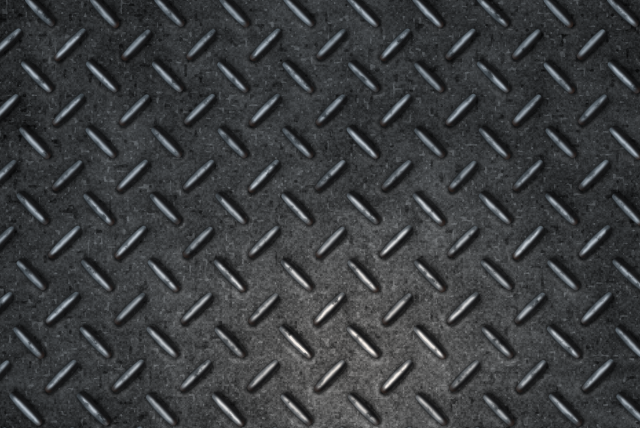
This texture is drawn by a Shadertoy shader. Its source:

```glsl
float hash(vec2 p) {
    vec3 q = fract(p.xyx * vec3(0.1031, 0.1030, 0.0973));
    q += dot(q, q.yzx + 33.33);
    return fract((q.x + q.y) * q.z);
}

float noise(vec2 p) {
    vec2 cell = floor(p), f = fract(p);
    f = f * f * (3.0 - 2.0 * f);
    return mix(mix(hash(cell), hash(cell + vec2(1, 0)), f.x),
               mix(hash(cell + vec2(0, 1)), hash(cell + vec2(1, 1)), f.x), f.y);
}

float fbm(vec2 p) {
    float sum = 0.0, amp = 0.5;
    for (int i = 0; i < 4; i++) {
        sum += amp * noise(p);
        p = mat2(1.6, 1.2, -1.2, 1.6) * p + 17.3;
        amp *= 0.5;
    }
    return sum;
}

float bell(float x, float width) {
    return exp(-x * x / (width * width));
}

// Soft pool of light, brightest near the lower centre
float lightPool(vec2 p) {
    return bell(length((p - vec2(0.82, 0.17)) / vec2(1.0, 0.8)), 0.43);
}

// Worn flat steel: broad stains, rolled streaks, grain and pits
vec3 plateColor(vec2 p, float pool) {
    float stains = fbm(p * 7.0) - 0.47;
    float streaks = fbm(p * vec2(9.0, 45.0) + 4.0 * stains) - 0.47;
    float grain = noise(p * 170.0) + noise(p * 310.0 + 9.0) - 1.0;
    float specks = smoothstep(0.76, 0.98, noise(p * 130.0 + 40.0));
    float pits = smoothstep(0.74, 0.95, noise(p * 85.0 + 70.0));
    float edge = length((p - vec2(0.75, 0.45)) / vec2(0.95, 0.85));
    float value = 0.222 + 0.14 * pool - 0.07 * smoothstep(0.5, 1.1, edge);
    value += 0.13 * stains + 0.10 * streaks;
    value += (0.07 + 0.07 * pool) * grain + 0.12 * specks - 0.08 * pits;
    vec3 tint = mix(vec3(0.96, 1.01, 1.05), vec3(1.01, 1.0, 0.99), pool);
    return max(value, 0.04) * tint;
}

// Rounded bar with a slightly narrower waist towards its tips
float barDistance(float along, float across, float halfLength, float radius) {
    return length(vec2(across, max(abs(along) - halfLength, 0.0))) - radius;
}

// Raises one family of bars, one per unit cell; slant is the sign of the lean
vec3 addBars(vec3 color, vec2 q, float slant, vec2 p, float pool, float aa) {
    vec2 id = round(q);
    float seed = hash(id + 31.0 * slant + 60.0);
    float seed2 = hash(id * 1.7 + 13.0 * slant + 90.0);
    vec2 local = q - id + 0.02 * (vec2(seed, seed2) - 0.5);
    vec2 axis = normalize(vec2(slant, 1.02 + 0.1 * (seed2 - 0.5)));
    vec2 side = vec2(axis.y, -axis.x);
    float along = dot(local, axis), across = dot(local, side);
    float halfLength = 0.262 + 0.025 * (seed - 0.5);
    float reach = along / halfLength;
    float radius = 0.077 * (1.0 - 0.22 * reach * reach);
    float wear = fbm(p * 55.0 + seed * 20.0);
    float d = barDistance(along, across, halfLength, radius) + 0.016 * (wear - 0.47);

    // Contact shadow to the right, worn sheen below the lower flank
    float shadowD = barDistance(along + 0.015, across - 0.03, halfLength, radius);
    float sheen = bell(d - 0.075, 0.04) * smoothstep(0.1, -0.25, local.y);
    color *= 1.0 - 0.62 * exp(-max(shadowD, 0.0) / 0.04);
    color += (0.05 + 0.10 * pool) * sheen * (0.4 + wear);

    // Steel body: cool lit flank, dark far flank
    float t = across / max(radius, 0.02);
    vec3 coolSteel = mix(vec3(0.31, 0.35, 0.38), vec3(0.37, 0.38, 0.39), pool);
    vec3 darkSteel = vec3(0.085, 0.085, 0.09);
    vec3 body = mix(coolSteel, darkSteel, smoothstep(-0.35, 0.75, t));
    body *= mix(0.5, 1.0, smoothstep(-1.05, -0.6, t)) * (0.65 + 0.75 * wear);

    // Rusty lower tip
    vec3 rust = vec3(0.17, 0.12, 0.10);
    body = mix(body, rust, smoothstep(-0.8, -1.2, reach) * (0.4 + 0.5 * seed2));

    // Polished ridge, broken up by scuffs
    float ridge = bell(t + 0.08 + 0.35 * (wear - 0.47), 0.36);
    ridge *= 1.0 - smoothstep(0.72, 1.18, abs(reach + 0.12 * (seed - 0.5)));
    ridge *= mix(0.6, 1.0, seed) * smoothstep(0.12, 0.5, wear);
    vec3 polish = mix(vec3(0.72, 0.76, 0.80), vec3(0.97, 0.94, 0.91), pool);
    body = mix(body, polish, clamp(ridge * (0.92 + 0.25 * pool), 0.0, 1.0));

    return mix(color, body, smoothstep(aa, -aa, d));
}

void mainImage(out vec4 fragColor, in vec2 fragCoord) {
    vec2 p = fragCoord / iResolution.y;
    p.x *= 1.5 * iResolution.y / iResolution.x;

    // Lattice with a mild perspective: pitch shrinks towards the top
    float pitchBottom = 0.1582, pitchTop = 0.1517;
    vec2 q = vec2((p.x - 0.8516) / mix(pitchBottom, pitchTop, p.y),
                  p.y / mix(pitchBottom, pitchTop, 0.5 * p.y) - 0.272);
    float aa = 1.0 / (iResolution.y * pitchTop);

    float pool = lightPool(p);
    vec3 color = plateColor(p, pool);
    color = addBars(color, q, -1.0, p, pool, aa);
    color = addBars(color, q - 0.5, 1.0, p, pool, aa);
    fragColor = vec4(clamp(color, 0.0, 1.0), 1.0);
}
```
